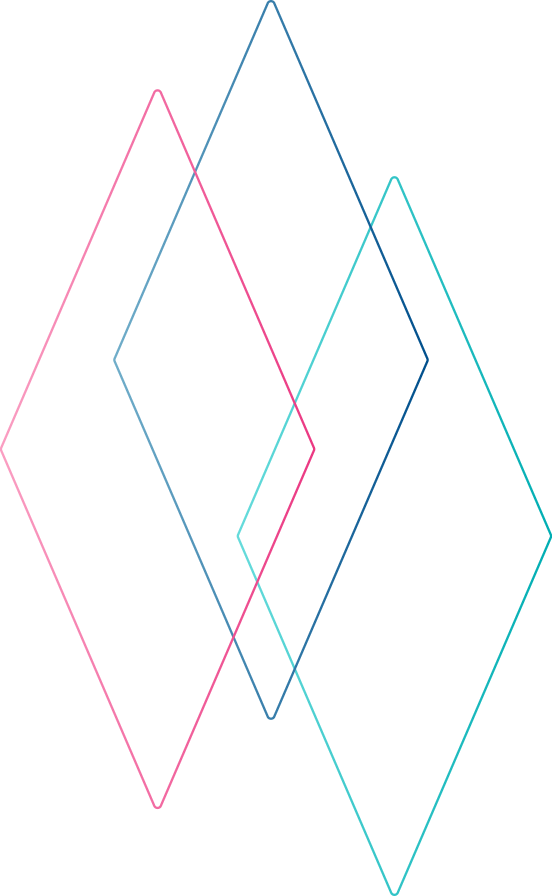
A WebGL 1 fragment shader for this background:

```glsl
precision highp float;
// Three overlapping outlined diamonds in teal, blue and pink on white.

uniform vec2 u_resolution;

// Signed distance to a diamond with slightly rounded corners.
float diamondDistance(vec2 p, vec2 halfSize, float radius) {
  vec2 core = halfSize - radius;
  p = abs(p);
  vec2 edge = vec2(-core.x, core.y);
  vec2 fromSide = p - vec2(core.x, 0.0);
  float along = clamp(dot(fromSide, edge) / dot(edge, edge), 0.0, 1.0);
  float side = sign(p.x / core.x + p.y / core.y - 1.0);
  return side * length(fromSide - edge * along) - radius;
}

// Lays one outline, shaded from left to right, over the base colour.
vec3 drawDiamond(vec3 base, vec2 p, vec3 leftColor, vec3 rightColor) {
  vec2 halfSize = vec2(0.1748, 0.4004);
  float pixel = 1.0 / u_resolution.y;
  float stroke = abs(diamondDistance(p, halfSize, 0.004)) - 0.0013;
  float coverage = clamp(0.5 - stroke / pixel, 0.0, 1.0);
  float shade = clamp(0.5 + 0.5 * p.x / halfSize.x, 0.0, 1.0);
  return mix(base, mix(leftColor, rightColor, shade), coverage);
}

void main() {
  // Canvas heights, so the diamonds keep their proportions.
  vec2 uv = gl_FragCoord.xy / u_resolution.y;
  uv.x += 0.5 * (316.0 / 512.0 - u_resolution.x / u_resolution.y);

  vec3 color = vec3(1.0);
  color = drawDiamond(color, uv - vec2(0.4408, 0.4017),
                      vec3(0.40, 0.86, 0.86), vec3(0.0, 0.68, 0.70));
  color = drawDiamond(color, uv - vec2(0.3030, 0.5983),
                      vec3(0.44, 0.68, 0.79), vec3(0.0, 0.31, 0.55));
  color = drawDiamond(color, uv - vec2(0.1764, 0.4987),
                      vec3(0.98, 0.62, 0.76), vec3(0.92, 0.22, 0.51));
  gl_FragColor = vec4(color, 1.0);
}
```
